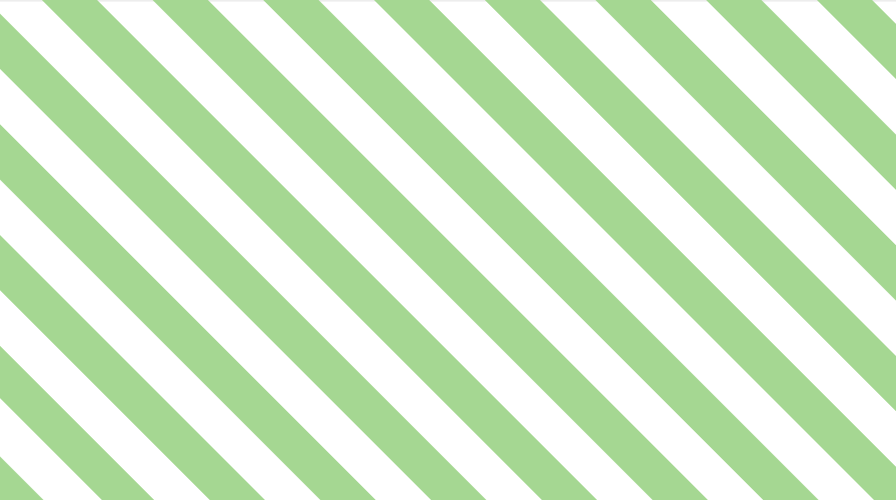
This pattern is drawn by a WebGL 2 fragment shader. Its source:

```glsl
#version 300 es
precision highp float;

uniform vec2 u_resolution;
out vec4 fragColor;

// Lengths are fractions of the canvas width
#define PERIOD 0.12357
#define STRIPE_WIDTH 0.0617
#define FIRST_EDGE 0.0467
#define NARROW_INDEX -4.0
#define NARROW_TRIM 0.0032
#define TOP_LINE 0.0018
#define GREEN vec3(0.647, 0.843, 0.573)
#define WHITE vec3(1.0)
#define PALE_GREY vec3(0.93)

// Coverage of a signed distance, positive inside, over one blur width
float coverage(float dist, float blur) {
    return clamp(dist / blur + 0.5, 0.0, 1.0);
}

void main() {
    float pixel = 1.0 / u_resolution.x;
    vec2 pos = gl_FragCoord.xy * pixel;
    float depth = u_resolution.y * pixel - pos.y;

    // Diagonal coordinate, constant along each falling stripe
    float diagonal = pos.x - depth - FIRST_EDGE;

    // Cells are split midway through the white gaps
    float gapHalf = 0.5 * (PERIOD - STRIPE_WIDTH);
    float index = floor((diagonal + gapHalf) / PERIOD);
    float along = diagonal - index * PERIOD;

    // One stripe is slightly narrower on its lower edge
    float isNarrow = 1.0 - step(0.5, abs(index - NARROW_INDEX));
    float lowerEdge = NARROW_TRIM * isNarrow;
    float inside = min(along - lowerEdge, STRIPE_WIDTH - along);
    float stripe = coverage(inside, pixel * sqrt(2.0));

    // Faint hairline at the top, beneath the stripes
    float hairline = coverage(TOP_LINE - depth, pixel);
    vec3 ground = mix(WHITE, PALE_GREY, hairline);

    fragColor = vec4(mix(ground, GREEN, stripe), 1.0);
}
```
